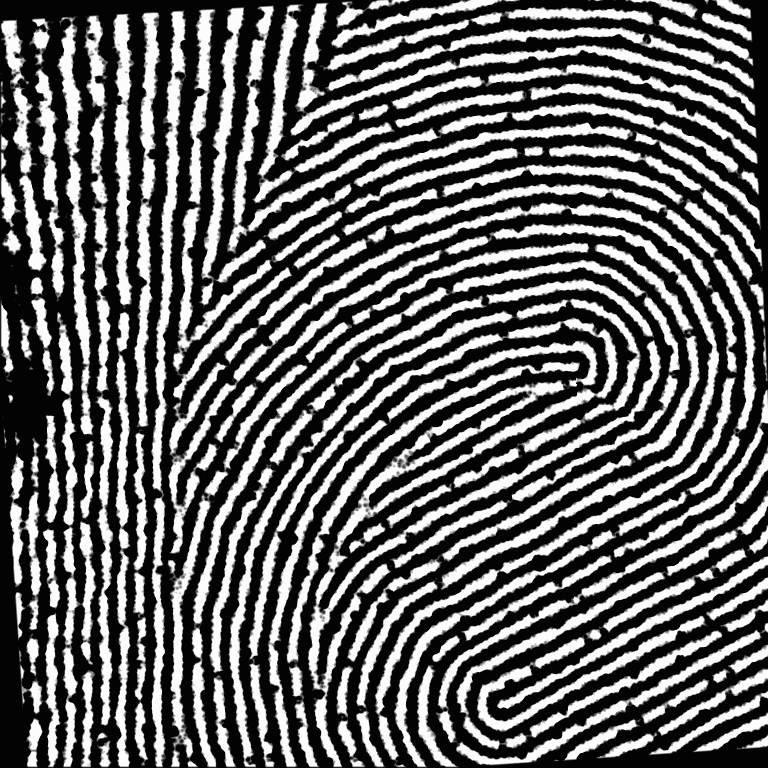
Give the GLSL for this pattern, as a WebGL 2 fragment shader.

```glsl
#version 300 es
precision highp float;
// Black and white ridges that wind around two opposed loop cores, beside a
// band of broken upright ridges. Three distance-based waves are blended by
// region, then roughened with cellular noise and cut to a soft threshold.
uniform vec2 u_resolution;
out vec4 fragColor;

const float TAU = 6.2831853;
const float RIDGE_PERIOD = 0.0255;

vec2 hash2(vec2 p) {
    vec3 q = fract(p.xyx * vec3(0.1031, 0.1030, 0.0973));
    q += dot(q, q.yzx + 33.33);
    return fract((q.xx + q.yz) * q.zy);
}

// Distance to the nearest scattered point, one point per unit cell
float cellular(vec2 p) {
    vec2 cell = floor(p);
    float nearest = 2.0;
    for (int y = -1; y <= 1; y++) {
        for (int x = -1; x <= 1; x++) {
            vec2 neighbour = cell + vec2(x, y);
            nearest = min(nearest, length(neighbour + hash2(neighbour) - p));
        }
    }
    return nearest;
}

float rayDistance(vec2 p, vec2 start, vec2 direction) {
    vec2 d = p - start;
    return length(d - direction * max(dot(d, direction), 0.0));
}

// Ridge wave in -1..1 at a point of the unit canvas
float ridges(vec2 p) {
    vec2 core = vec2(0.749, 0.525);
    vec2 archCentre = vec2(0.768, 0.141);
    vec2 axis = normalize(core - archCentre);
    vec2 fromCore = p - core;

    // Upper loop: wide arches on the left, circles around the core on the right
    bool rightSide = dot(fromCore, vec2(axis.y, -axis.x)) > 0.0;
    float arch = length(p - archCentre) - distance(core, archCentre);
    float upper = rightSide ? length(fromCore) : arch;
    float below = rightSide
        ? -dot(fromCore, vec2(-0.5, 0.866)) - 3.0 * dot(fromCore, vec2(0.866, 0.5))
        : -arch;

    // Lower loop: wraps around the start of a rising ray
    float lower = rayDistance(p, vec2(0.651, 0.082), vec2(0.883, 0.469));

    // Upright ridges that fan out towards the top
    float upright = (p.x - 0.16) / (1.0 + 0.8 * (max(p.y, 0.45) - 0.8));

    float lowerWeight = smoothstep(0.0, 0.06, below);
    float fanEdge = 0.23 + 0.5 * max(p.y - 0.53, 0.0);
    float uprightWeight = 1.0 - smoothstep(fanEdge - 0.045, fanEdge + 0.045, p.x);
    vec3 weight = vec3((1.0 - lowerWeight) * (1.0 - uprightWeight),
                       lowerWeight * (1.0 - uprightWeight), uprightWeight);
    vec3 wave = cos(TAU * vec3(upper / RIDGE_PERIOD, lower / RIDGE_PERIOD, upright / 0.032));
    return dot(weight, wave) / length(weight);
}

// Positive inside the slightly tilted frame
float frame(vec2 p) {
    float left = p.x - 0.068 * max(0.5 - p.y, 0.0);
    float right = 0.978 + 0.045 * (1.0 - p.y) - p.x;
    float top = 0.974 + 0.055 * p.x - p.y;
    float bottom = p.y - 0.065 * max(p.x - 0.6, 0.0);
    return min(min(left, right), min(top, bottom));
}

void main() {
    vec2 p = gl_FragCoord.xy / u_resolution;

    // Gentle wobble of the ridge paths
    vec2 wobble = 0.0022 * sin(p.yx * vec2(41.0, 37.0) + 2.0 * sin(p * 23.0))
                + 0.0011 * sin(p.yx * vec2(113.0, 127.0) + 3.0 * sin(p * 61.0));
    float wave = ridges(p + wobble);

    // Grain along the edges and a few gaps across the ridges
    wave += 0.9 * (cellular(p * 150.0) - 0.48);
    wave -= 1.1 * (1.0 - smoothstep(0.08, 0.24, cellular(p * 27.0 + 7.0)));

    // Beaded, broken ridges towards the left
    float worn = 1.0 - smoothstep(0.02, 0.3, p.x);
    wave += 2.2 * worn * (0.45 - cellular(p * vec2(38.0, 44.0) + 19.0));

    // Ink-dark patches at the left margin
    vec2 largePatch = (p - vec2(0.035, 0.48)) / vec2(0.025, 0.06);
    vec2 smallPatch = (p - vec2(0.01, 0.645)) / vec2(0.018, 0.025);
    wave -= 2.5 * (exp(-dot(largePatch, largePatch)) + exp(-dot(smallPatch, smallPatch)));

    float ink = clamp(0.5 + 1.6 * (wave - 0.13), 0.0, 1.0);
    ink *= smoothstep(0.0, 0.003, frame(p));
    fragColor = vec4(vec3(mix(0.01, 0.99, ink)), 1.0);
}
```
